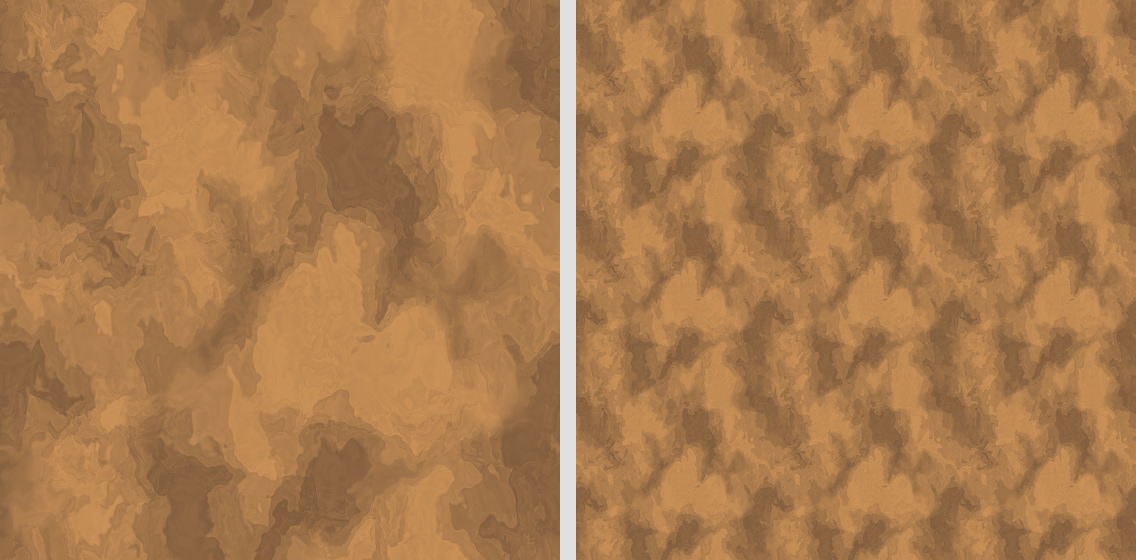
Left, the tile; right, the same tile 3 across and 3 down.
This texture is drawn by a three.js fragment shader. Its source:

```glsl
varying vec2 vUv;

const float TAU = 6.2831853;
const int OCTAVES = 5;
const float GAIN = 0.5;

// Colours of the deepest and the palest clay
const vec3 DARK_CLAY = vec3(0.542, 0.392, 0.257);
const vec3 PALE_CLAY = vec3(0.762, 0.547, 0.332);

// Whole cells per tile, so every layer wraps
const vec2 PATCH_CELLS = vec2(4.0, 3.0);
const vec2 BEND_CELLS = vec2(8.0, 6.0);
const vec2 CRINKLE_CELLS = vec2(26.0, 24.0);
const vec2 CREASE_CELLS = vec2(10.0, 9.0);
const vec2 RING_CELLS = vec2(20.0, 18.0);
const vec2 MASK_CELLS = vec2(5.0, 5.0);
const vec2 STREAK_CELLS = vec2(32.0, 6.0);
const vec2 GRAIN_CELLS = vec2(60.0, 56.0);

const vec2 BEND = vec2(0.04, 0.08);       // stronger upright: ragged tops, calm sides
const float CRINKLE = 0.012;
const vec2 TONE_RANGE = vec2(-0.44, 0.37);
const float STEPS = 3.0;                  // terraces between dark and pale
const float TERRACING = 0.6;
const vec2 EDGE_SOFTNESS = vec2(0.1, 0.5);
const float RIM_WIDTH = 0.13;
const float RIM_STRENGTH = 0.34;
const float CREASE_LEVELS = 2.5;
const float CREASE_WIDTH = 0.13;
const float CREASE_STRENGTH = 0.4;
const float RING_STRENGTH = 0.26;
const float MOTTLE_STRENGTH = 0.28;
const float STREAK_STRENGTH = 0.08;
const float GRAIN_STRENGTH = 0.15;

float hash(vec2 cell, float seed) {
  vec3 q = fract(cell.xyx * vec3(0.1031, 0.1030, 0.0973) + seed * 0.137);
  q += dot(q, q.yzx + 33.33);
  return fract((q.x + q.y) * q.z);
}

// Slope of one lattice corner, wrapped to the tile
float corner(vec2 cell, vec2 offset, vec2 cells, float seed) {
  float angle = TAU * hash(mod(cell, cells), seed);
  return dot(vec2(cos(angle), sin(angle)), offset);
}

float gradientNoise(vec2 uv, vec2 cells, float seed) {
  vec2 p = uv * cells + seed * vec2(0.37, 0.71);
  vec2 i = floor(p);
  vec2 f = p - i;
  vec2 u = f * f * f * (f * (f * 6.0 - 15.0) + 10.0);
  vec2 e = vec2(1.0, 0.0);
  float low = mix(corner(i, f, cells, seed),
                  corner(i + e.xy, f - e.xy, cells, seed), u.x);
  float high = mix(corner(i + e.yx, f - e.yx, cells, seed),
                   corner(i + e.xx, f - e.xx, cells, seed), u.x);
  return mix(low, high, u.y);
}

float fbm(vec2 uv, vec2 cells, float seed) {
  float sum = 0.0;
  float amplitude = 1.0;
  for (int k = 0; k < OCTAVES; k++) {
    sum += amplitude * gradientNoise(uv, cells, seed + float(k) * 1.7);
    cells *= 2.0;
    amplitude *= GAIN;
  }
  return sum;
}

// Paired dark and pale line around the middle of a level
float rim(float level, float width) {
  float x = (fract(level) - 0.5) / width;
  return x * exp(-x * x);
}

void main() {
  // Bent and crinkled ground coordinates
  vec2 bend = vec2(fbm(vUv, BEND_CELLS, 1.0), fbm(vUv, BEND_CELLS, 11.0));
  vec2 crinkle = vec2(gradientNoise(vUv, CRINKLE_CELLS, 17.0),
                      gradientNoise(vUv, CRINKLE_CELLS, 19.0));
  vec2 ground = vUv + BEND * bend + CRINKLE * crinkle;

  // Terraced patches with edges from crisp to faded
  float tone = smoothstep(TONE_RANGE.x, TONE_RANGE.y, fbm(ground, PATCH_CELLS, 23.0));
  float level = tone * STEPS;
  float fade = smoothstep(-0.1, 0.35, gradientNoise(vUv, MASK_CELLS, 31.0));
  float softness = mix(EDGE_SOFTNESS.x, EDGE_SOFTNESS.y, fade);
  float terrace = floor(level) + smoothstep(0.5 - softness, 0.5 + softness, fract(level));
  tone = mix(tone, terrace / STEPS, TERRACING);
  tone += RIM_STRENGTH * (1.0 - fade) * rim(level, RIM_WIDTH);

  // Crinkled creases, small rings and mottling
  float crease = fbm(ground, CREASE_CELLS, 41.0);
  float creased = smoothstep(-0.3, 0.25, gradientNoise(ground, MASK_CELLS, 53.0));
  tone += CREASE_STRENGTH * creased * rim(crease * CREASE_LEVELS, CREASE_WIDTH);
  float ring = fbm(ground, RING_CELLS, 47.0);
  float ringed = smoothstep(-0.1, 0.3, gradientNoise(ground, MASK_CELLS * 2.0, 59.0));
  tone += RING_STRENGTH * ringed * rim(ring * CREASE_LEVELS, CREASE_WIDTH * 1.4);
  tone += MOTTLE_STRENGTH * creased * crease;

  // Upright streaks and fine grain
  tone += STREAK_STRENGTH * gradientNoise(vUv, STREAK_CELLS, 61.0);
  tone += GRAIN_STRENGTH * gradientNoise(ground, GRAIN_CELLS, 67.0);

  gl_FragColor = vec4(mix(DARK_CLAY, PALE_CLAY, clamp(tone, -0.15, 1.1)), 1.0);
}
```
